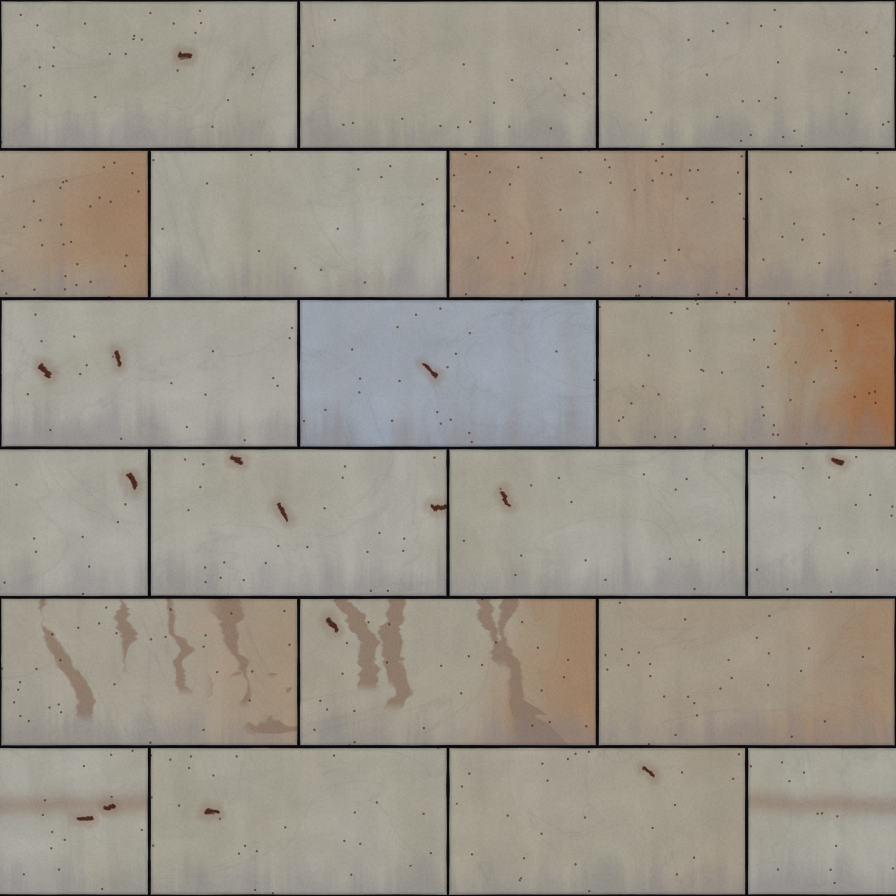
Reproduce this texture procedurally as a Shadertoy shader.

```glsl
// Sandstone ashlar wall: six courses of three slabs, every other course shifted by half.
// Each slab gets a base tint, cloudy mottling from layered sines, cellular specks,
// rust washes, drip stains and short rusty marks; thin dark joints go on top.

const vec2 GRID = vec2(3.0, 6.0);
const float JOINT_HALF_WIDTH = 0.0016;

const vec3 BUFF   = vec3(0.630, 0.613, 0.555);
const vec3 GREY   = vec3(0.655, 0.645, 0.615);
const vec3 TAN    = vec3(0.610, 0.520, 0.445);
const vec3 BLUE   = vec3(0.595, 0.625, 0.665);
const vec3 OCHRE  = vec3(0.590, 0.400, 0.260);
const vec3 STAIN  = vec3(0.520, 0.430, 0.370);
const vec3 DAMP   = vec3(0.500, 0.480, 0.500);
const vec3 RUST   = vec3(0.230, 0.090, 0.060);
const vec3 JOINT  = vec3(0.045, 0.040, 0.055);

// Per slab, bottom course first: x = warmth (-1 blue .. 1 tan), y = ochre wash at the right.
const vec2 TONE[18] = vec2[18](
    vec2(0.00, 0.0), vec2(0.12, 0.0), vec2(0.18, 0.1),
    vec2(0.15, 0.3), vec2(0.20, 0.5), vec2(0.50, 0.3),
    vec2(-0.10, 0.0), vec2(-0.12, 0.0), vec2(-0.02, 0.0),
    vec2(-0.20, 0.0), vec2(-1.00, 0.0), vec2(0.40, 0.9),
    vec2(0.55, 0.4), vec2(0.00, 0.0), vec2(0.95, 0.0),
    vec2(0.12, 0.0), vec2(0.14, 0.0), vec2(0.16, 0.0));

vec2 hash2(vec2 p) {
    vec3 q = fract(p.xyx * vec3(0.1031, 0.1030, 0.0973));
    q += dot(q, q.yzx + 33.33);
    return fract((q.xx + q.yz) * q.zy);
}

// Warped, rotated sine octaves, roughly -1..1.
float layeredSines(vec2 p) {
    float sum = 0.0, amp = 0.5;
    for (int i = 0; i < 6; i++) {
        p = mat2(0.8, 0.6, -0.6, 0.8) * p * 1.7 + 1.3;
        p += 0.7 * sin(p.yx * 1.1 + float(i));
        sum += amp * sin(p.x) * sin(p.y);
        amp *= 0.6;
    }
    return sum;
}

// Cellular noise: x = distance to the nearest point, y = random value of its cell.
vec2 cellular(vec2 p) {
    vec2 nearest = vec2(9.0, 0.0), cell = floor(p);
    for (int k = 0; k < 9; k++) {
        vec2 c = cell + vec2(k % 3 - 1, k / 3 - 1);
        vec2 h = hash2(c);
        float d = length(c + h - p);
        if (d < nearest.x) nearest = vec2(d, hash2(c + 57.0).x);
    }
    return nearest;
}

float segment(vec2 p, vec2 a, vec2 b) {
    vec2 ab = b - a;
    return length(p - a - ab * clamp(dot(p - a, ab) / dot(ab, ab), 0.0, 1.0));
}

// Irregular runs that start at the top of a slab, plus a blotch at its right.
float dripStain(vec2 p, vec2 seed) {
    float mask = smoothstep(0.10, 0.16, layeredSines(p * 1.6 + seed * 9.0))
               * smoothstep(1.35, 1.5, p.x);
    for (int i = 0; i < 4; i++) {
        vec2 h = hash2(seed + float(i) * 7.1);
        float path = 0.2 + 0.4 * float(i) + 0.25 * h.x + (h.y - 0.3) * 0.5 * (1.0 - p.y);
        path += 0.13 * layeredSines(vec2(h.x * 20.0, p.y * 2.5));
        float width = 0.035 + 0.06 * layeredSines(p * 3.0 + h * 30.0);
        float run = smoothstep(0.018, -0.01, abs(p.x - path) - width);
        mask = max(mask, run * smoothstep(0.0, 0.08, p.y - 0.65 * h.x));
    }
    return mask;
}

// A few short, ragged marks in the upper part of a slab.
float rustMarks(vec2 p, vec2 seed, float reach) {
    float mask = 0.0;
    vec2 ragged = p + 0.025 * layeredSines(p * 9.0 + seed);
    for (int i = 0; i < 3; i++) {
        vec2 h = hash2(seed * 3.7 + float(i) * 11.3), k = hash2(h * 91.0 + seed);
        vec2 a = vec2(0.2 + 1.7 * h.x, 0.5 + 0.45 * h.y);
        float d = segment(ragged, a, a + vec2(k.x - 0.5, -0.6 * k.y) * 0.16);
        mask = max(mask, step(0.62, k.x) * smoothstep(reach, reach * 0.3, d));
    }
    return mask;
}

vec3 slabColour(vec2 p, vec2 id) {
    vec2 tone = TONE[int(id.y) * 3 + int(id.x)], seed = id * 5.3 + 2.0;
    float warmth = tone.x, right = p.x * 0.5;
    float cloud = layeredSines(p * 1.3 + seed * 3.0);
    float mottle = layeredSines(p * 5.0 + seed);
    float streak = layeredSines(vec2(p.x * 7.0, p.y * 0.7) + seed);

    // Base tint and soft clouds
    vec3 col = mix(BUFF, GREY, clamp(0.5 - 2.2 * warmth + 0.7 * cloud, 0.0, 1.0));
    col = mix(col, TAN, clamp(warmth * (0.9 + 0.5 * cloud) - 0.08, 0.0, 1.0));
    col = mix(col, BLUE, smoothstep(0.3, 1.0, -warmth) * (0.9 + 0.2 * streak));
    col *= 1.0 + 0.035 * mottle + 0.025 * streak;
    col *= 1.0 - 0.04 * exp(-50.0 * abs(cloud - 0.1));

    // Ochre wash, bedding band and drips
    col = mix(col, OCHRE, tone.y * smoothstep(0.5, 1.0, right + 0.2 * cloud + 0.08 * mottle));
    float band = exp(-pow((p.y - 0.62 + 0.03 * cloud) / 0.07, 2.0));
    col = mix(col, STAIN, 0.45 * band * step(id.x + id.y, 0.5));
    if (id.y == 1.0 && id.x < 2.0) col = mix(col, STAIN, 0.75 * dripStain(p, seed));

    // Damp lower edge, specks, marks and grain
    col = mix(col, DAMP, 0.4 * smoothstep(0.28, 0.0, p.y + 0.18 * streak));
    vec2 speck = cellular(p * 14.0 + seed * 17.0);
    float rare = step(0.95 - 0.12 * max(warmth, 0.0), speck.y);
    col = mix(col, RUST, 0.55 * rare * smoothstep(0.17, 0.05, speck.x));
    col = mix(col, STAIN, 0.35 * rustMarks(p, seed, 0.09));
    col = mix(col, RUST, 0.85 * rustMarks(p, seed, 0.022));
    return col + 0.02 * (hash2(floor(p * 90.0) + seed * 40.0).x - 0.5);
}

void mainImage(out vec4 fragColor, in vec2 fragCoord) {
    vec2 g = fragCoord / iResolution.xy * GRID;
    float course = floor(g.y);
    g.x += 0.5 * mod(course + 1.0, 2.0);
    vec2 id = vec2(mod(floor(g.x), GRID.x), course), f = fract(g);

    // Distance to the slab edge in canvas units
    vec2 edge = min(f, 1.0 - f) / GRID;
    float d = min(edge.x, edge.y);
    float aa = 0.7 / min(iResolution.x, iResolution.y);
    float halfWidth = JOINT_HALF_WIDTH + 0.0004 * layeredSines(g * 6.0);

    vec3 col = slabColour(f * vec2(2.0, 1.0), id);
    col *= 1.0 - 0.15 * smoothstep(0.006, 0.001, d);
    col = mix(JOINT, col, smoothstep(-aa, aa, d - halfWidth));
    fragColor = vec4(col, 1.0);
}
```
